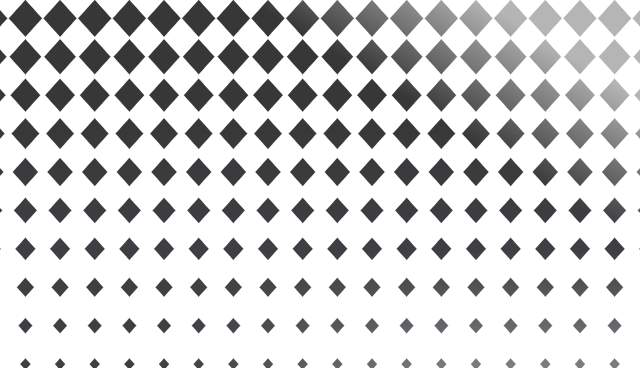
This pattern is drawn by a Shadertoy shader. Its source:

```glsl
// Signed distance (approximate) to a diamond with the given half extents
float diamond(vec2 p, vec2 halfSize) {
    vec2 slope = 1.0 / halfSize;
    return (dot(abs(p), slope) - 1.0) / length(slope);
}

// Dark grey ink, fading to silver at the upper right and paler at the lower right
vec3 inkColor(vec2 p) {
    vec3 ink = mix(vec3(0.216, 0.216, 0.219), vec3(0.245, 0.245, 0.262),
                   smoothstep(2.5, 7.5, p.y));
    float silver = clamp((p.x - 1.6 * p.y - 7.2) / 6.7, 0.0, 1.0);
    ink = mix(ink, vec3(0.71), silver);
    float haze = clamp((p.y - 7.2) / 3.3, 0.0, 1.0) * smoothstep(3.6, 14.4, p.x);
    return ink + 0.24 * haze;
}

void mainImage(out vec4 fragColor, in vec2 fragCoord) {
    // One unit is the column spacing; y runs down from the top edge
    float unit = iResolution.x / 18.466;
    vec2 p = vec2(fragCoord.x, iResolution.y - fragCoord.y) / unit;

    // Diamond grid
    vec2 spacing = vec2(1.0, 1.1085);
    vec2 grid = (p - vec2(0.733, 0.529)) / spacing;
    vec2 cell = floor(grid + 0.5);
    vec2 local = (grid - cell) * spacing;

    // Diamonds shrink row by row
    float row = max(cell.y, 0.0);
    float halfWidth = 0.481 - 0.0216 * row - 0.00168 * row * row;
    float dist = diamond(local, halfWidth * vec2(1.0, 1.11));

    float coverage = clamp(0.5 - dist * unit, 0.0, 1.0);
    fragColor = vec4(mix(vec3(1.0), inkColor(p), coverage), 1.0);
}
```
